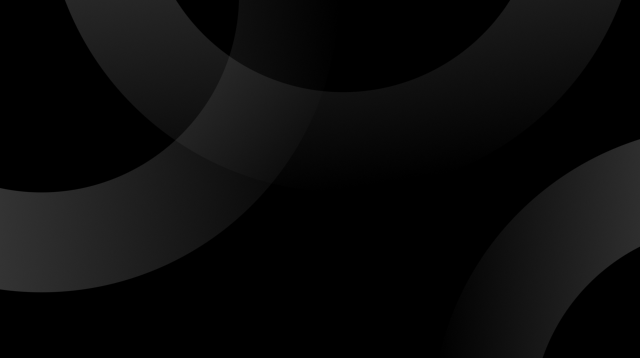
This background is drawn by a Shadertoy shader. Its source:

```glsl
// Coverage of a circular band, smoothed over about one pixel
float ring(vec2 p, vec2 center) {
    float d = abs(length(p - center) - 0.691) - 0.1395;
    float blur = 0.75 / iResolution.y;
    return 1.0 - smoothstep(-blur, blur, d);
}

// Lays a translucent white ring over the shade below
float addRing(float shade, vec2 p, vec2 center, float opacity) {
    return mix(shade, 1.0, ring(p, center) * max(opacity, 0.0));
}

void mainImage(out vec4 fragColor, in vec2 fragCoord) {
    vec2 p = fragCoord / iResolution.xy * vec2(1.787, 1.0);
    float shade = 0.0;

    // Left ring fades to the right
    shade = addRing(shade, p, vec2(0.116, 1.014), 0.2 - 0.211 * p.x);

    // Top ring fades downward and slightly to the right
    shade = addRing(shade, p, vec2(0.958, 1.294), dot(p, vec2(-0.0366, 0.2365)) - 0.0765);

    // Right ring fades to the left
    shade = addRing(shade, p, vec2(2.036, -0.181), 0.3186 * p.x - 0.389);

    // Fine grain hides banding in the dark gradients
    float grain = fract(sin(dot(fragCoord, vec2(12.99, 78.23))) * 43758.5) - 0.5;
    fragColor = vec4(vec3(shade + grain / 255.0), 1.0);
}
```
